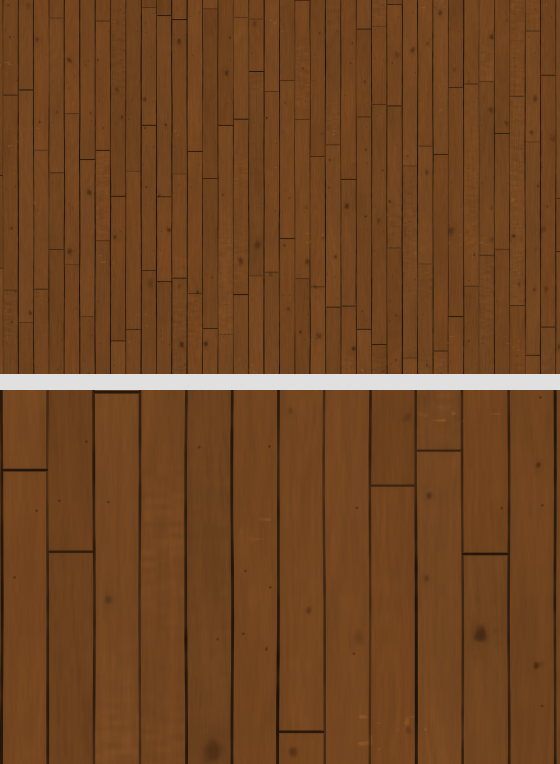
Top: the whole. Bottom: its middle third, enlarged.
This texture is drawn by a Shadertoy shader. Its source:

```glsl
// Narrow vertical wooden boards with staggered butt joints, grain, knots and wear.
#define BOARDS_PER_HEIGHT 24.35
#define FIRST_EDGE 0.19
#define BOARD_LENGTH 10.4
#define GAP_HALF_WIDTH 0.030
#define KNOT_SPACING 3.4
#define KNOT_CHANCE 0.5
#define GRAIN_AMOUNT 0.10
#define TINT_AMOUNT 0.08
#define WOOD_COLOR vec3(0.445, 0.274, 0.131)
#define KNOT_COLOR vec3(0.20, 0.115, 0.05)
#define GAP_COLOR vec3(0.11, 0.07, 0.035)

float hash(vec2 p) {
    return fract(sin(dot(p, vec2(127.1, 311.7))) * 43758.545);
}

float noise(vec2 p) {
    vec2 i = floor(p), f = fract(p);
    f = f * f * (3.0 - 2.0 * f);
    return mix(mix(hash(i), hash(i + vec2(1, 0)), f.x),
               mix(hash(i + vec2(0, 1)), hash(i + vec2(1, 1)), f.x), f.y);
}

// Height of the k-th butt joint in a column of boards.
float jointHeight(float column, float k) {
    return (k + 0.1 + 0.8 * hash(vec2(column, k + 17.0))) * BOARD_LENGTH;
}

// Antialiased coverage of a line, given the distance to its centre.
float lineMask(float d, float halfWidth, float pixel) {
    return clamp((halfWidth - d) / pixel + 0.5, 0.0, 1.0) * min(1.0, 2.0 * halfWidth / pixel + 0.15);
}

// x: dark core, y: soft halo of the knots around a point in one column.
vec2 knots(vec2 p, float column) {
    vec2 mask = vec2(0.0);
    float row = floor(p.y / KNOT_SPACING);
    for (float i = -1.0; i <= 1.0; i++) {
        vec2 id = vec2(column + 53.0, row + i);
        if (hash(id) > KNOT_CHANCE) continue;
        vec2 center = vec2(mix(0.15, 0.85, hash(id + 3.3)),
                           (row + i + hash(id + 7.7)) * KNOT_SPACING);
        float size = hash(id + 11.1);
        float radius = mix(0.05, 0.25, size * size);
        vec2 d = (p - center) * vec2(1.0, 0.8);
        float r = length(d) * (0.7 + 0.6 * noise(p * 7.0)) / radius;
        float depth = mix(0.25, 0.75, hash(id + 5.9));
        mask = max(mask, depth * vec2(1.0 - smoothstep(0.2, 1.2, r), exp(-0.3 * r * r)));
    }
    return mask;
}

void mainImage(out vec4 fragColor, in vec2 fragCoord) {
    float pixel = BOARDS_PER_HEIGHT / iResolution.y;
    vec2 p = fragCoord * pixel - vec2(FIRST_EDGE, 0.0);
    float column = floor(p.x);
    float across = p.x - column;

    // Board bounded by the joints below and above.
    float cell = floor(p.y / BOARD_LENGTH);
    float k = cell + step(jointHeight(column, cell), p.y);
    float below = p.y - jointHeight(column, k - 1.0);
    float above = jointHeight(column, k) - p.y;
    vec2 board = vec2(column, k);
    float seed = hash(board + 31.0) * 40.0;

    // Tint of each board and broad staining.
    vec3 color = WOOD_COLOR * mix(vec3(1.0), vec3(0.985, 0.955, 0.90), hash(board + 9.0));
    float shade = 1.0 + TINT_AMOUNT * (hash(board) - 0.5);
    shade += 0.07 * (noise(p * vec2(0.9, 0.35) + seed) - 0.5);

    // Long fibres and wavy growth rings, bent around the knots.
    vec2 knot = knots(vec2(across, p.y), column);
    float bend = noise(vec2(across * 1.5, p.y * 0.28) + seed) + 0.3 * knot.y;
    float fibre = noise(vec2(across * 13.0 + bend * 4.0, p.y * 0.7) + seed);
    float fine = noise(vec2(across * 27.0, p.y * 3.0) + seed);
    float rings = sin(bend * 24.0 + across * 9.0);
    shade += GRAIN_AMOUNT * (0.5 * (fibre - 0.5) + 0.5 * (fine - 0.5) + 0.14 * rings);

    // Rough saw marks in patches on some boards.
    float rough = step(0.72, hash(board + 21.0)) * smoothstep(0.35, 0.7, noise(vec2(seed, p.y * 0.3)));
    shade += 0.10 * rough * (noise(vec2(across * 3.0, p.y * 8.0) + seed) - 0.5);
    color *= shade;

    // Knots, then small nail holes and rare pale scuffs.
    color = mix(color, KNOT_COLOR, clamp(0.75 * knot.x + 0.16 * knot.y, 0.0, 1.0));
    vec2 spot = vec2(across * 2.0, p.y * 0.7);
    vec2 spotId = floor(spot) + vec2(column * 2.0, 90.0);
    vec2 spotCenter = 0.25 + 0.5 * vec2(hash(spotId + 1.0), hash(spotId + 2.0));
    float spotDistance = length((fract(spot) - spotCenter) / vec2(2.0, 0.7));
    float spotKind = hash(spotId + 4.0);
    color = mix(color, KNOT_COLOR, 0.45 * step(spotKind, 0.14) * lineMask(spotDistance, 0.03, pixel));
    float scuff = smoothstep(0.82, 0.95, noise(p * vec2(5.0, 7.0))) * smoothstep(0.8, 0.9, noise(p * 0.45 + 60.0));
    color *= 1.0 + 0.16 * scuff;

    // Gaps between columns: some wide and dark, some nearly closed.
    float edge = floor(p.x + 0.5);
    float wobble = 0.03 * (noise(vec2(edge * 5.0, p.y * 0.35)) - 0.5);
    float edgeDistance = abs(p.x - edge + wobble);
    float openness = 0.55 * hash(vec2(edge, 71.0)) + 0.6 * noise(vec2(edge * 3.7, p.y * 0.2));
    openness = mix(0.32, 1.0, smoothstep(0.1, 0.95, openness));
    openness *= 0.85 + 0.3 * noise(vec2(edge * 9.0, p.y * 2.5));
    float gap = min(openness, 1.0) * lineMask(edgeDistance, GAP_HALF_WIDTH * (0.6 + 0.5 * openness), pixel);

    // Butt joints, from hairline to open.
    float jointId = below < above ? k - 1.0 : k;
    float jointOpen = mix(0.35, 1.0, hash(vec2(column + 5.0, jointId)));
    float jointDistance = min(below, above);
    gap = max(gap, jointOpen * lineMask(jointDistance, GAP_HALF_WIDTH * (0.5 + 0.5 * jointOpen), pixel));

    // Slightly dirty board edges.
    color *= 1.0 - 0.07 * exp(-20.0 * min(edgeDistance, jointDistance));
    fragColor = vec4(mix(color, GAP_COLOR, gap), 1.0);
}
```
